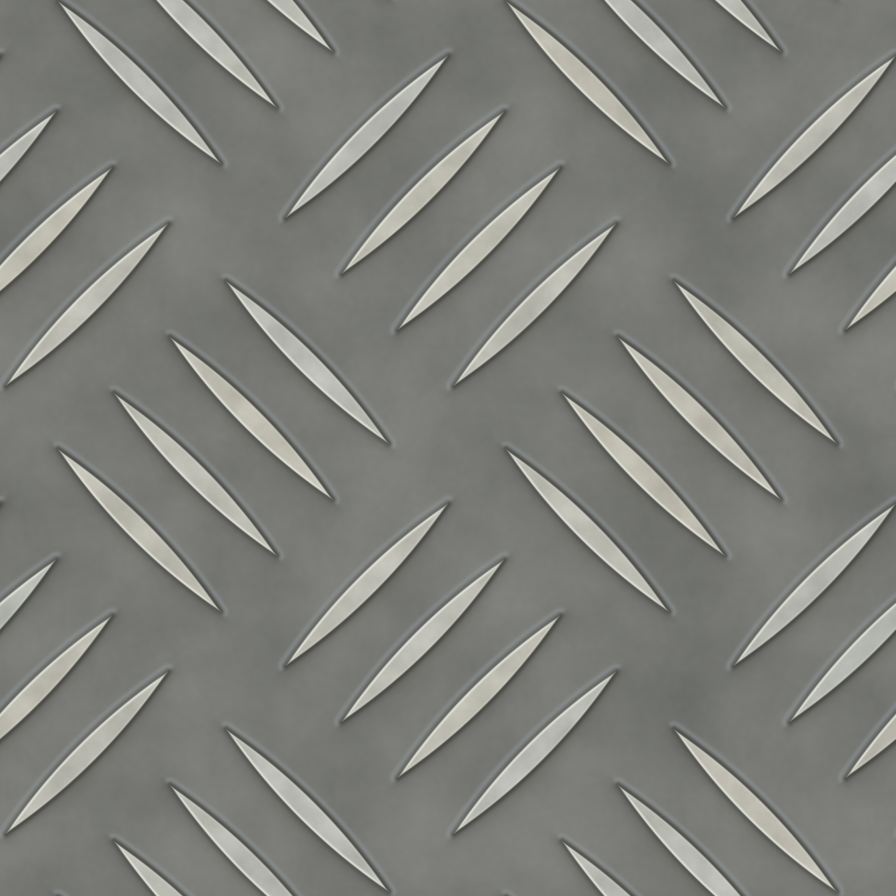
Write a three.js fragment shader that draws this texture.

```glsl
// Steel tread plate: groups of four raised lens-shaped bars, alternating between
// the two diagonals, on dull cloudy metal. The nearest bar of a wrapped cell is
// found by its distance function, then shaded with a bevel, rim light and shadow.

#define CELLS 2.0          // repeats across and down
#define BARS 4             // bars in each group
#define BAR_STEP 0.125     // diagonal offset between bars, in cells
#define HALF_LENGTH 0.256
#define HALF_WIDTH 0.0245
#define RIM 0.009          // width of the lit edge
#define SOFT 0.0035        // edge smoothing
#define CLOUD_SCALE 6.0    // whole number, so the noise wraps
#define CLOUD_DEPTH 0.085

varying vec2 vUv;

const vec3 PLATE = vec3(0.470, 0.475, 0.458);
const vec3 FACE = vec3(0.725, 0.725, 0.690);
const vec3 LIT = vec3(0.890, 0.895, 0.855);
const vec3 DARK = vec3(0.270, 0.270, 0.250);
const vec3 SHEEN = vec3(0.560, 0.590, 0.605);

float hash(vec2 p) {
  vec3 q = fract(p.xyx * vec3(0.1031, 0.1030, 0.0973));
  q += dot(q, q.yzx + 33.33);
  return fract((q.x + q.y) * q.z);
}

// Slope contribution of one lattice corner, wrapped at the period
float corner(vec2 cell, vec2 offset, float period) {
  float angle = 6.2832 * hash(mod(cell, period) + period);
  return dot(vec2(cos(angle), sin(angle)), offset);
}

float gradientNoise(vec2 uv, float period) {
  vec2 p = uv * period;
  vec2 i = floor(p);
  vec2 f = p - i;
  vec2 u = f * f * f * (f * (f * 6.0 - 15.0) + 10.0);
  vec2 e = vec2(1.0, 0.0);
  return mix(
    mix(corner(i, f, period), corner(i + e, f - e, period), u.x),
    mix(corner(i + e.yx, f - e.yx, period), corner(i + e.xx, f - e.xx, period), u.x), u.y);
}

float clouds(vec2 uv, float period) {
  float sum = 0.0;
  float gain = 0.65;
  for (int i = 0; i < 5; i++) {
    sum += gain * gradientNoise(uv, period);
    period *= 2.0;
    gain *= 0.55;
  }
  return sum;
}

// Signed distance to a pointed lens lying along x
float lens(vec2 p) {
  p = abs(p.yx);
  float d = 0.5 * (HALF_LENGTH * HALF_LENGTH - HALF_WIDTH * HALF_WIDTH) / HALF_WIDTH;
  vec3 h = HALF_LENGTH * p.x < d * (p.y - HALF_LENGTH)
    ? vec3(0.0, HALF_LENGTH, 0.0) : vec3(-d, 0.0, d + HALF_WIDTH);
  return length(p - h.xy) - h.z;
}

void main() {
  vec2 p = vUv * CELLS;

  // Nearest bar: lean is 1 for rising bars and -1 for falling ones
  float dist = 1.0;
  float across = 0.0;
  float lean = 1.0;
  float seed = 0.0;
  for (int g = 0; g < 2; g++) {
    float s = g == 0 ? 1.0 : -1.0;
    vec2 first = g == 0 ? vec2(0.819, 0.695) : vec2(0.686, 0.191);
    for (int i = 0; i < BARS; i++) {
      vec2 q = p - first - float(i) * BAR_STEP * vec2(s, -1.0);
      vec2 cell = floor(q + 0.5);
      q -= cell;
      vec2 local = vec2(q.x + s * q.y, s * q.y - q.x) * 0.70711;
      float d = lens(local);
      if (d < dist) {
        dist = d;
        across = local.y;
        lean = s;
        seed = hash(mod(cell, CELLS) + vec2(float(i) * 5.0, s * 3.0 + 9.0));
      }
    }
  }
  float left = smoothstep(-0.007, 0.007, across);
  float upper = lean > 0.0 ? left : 1.0 - left;

  // Cloudy plate with cool dark patches and a fine grain
  float cloud = clouds(vUv, CLOUD_SCALE);
  float grain = gradientNoise(vUv, 120.0);
  vec3 color = PLATE + cloud * CLOUD_DEPTH * vec3(1.03, 1.0, 0.93) + 0.008 * grain;

  // Cast shadow below, cool sheen above, dark crease round the foot
  float outside = max(dist, 0.0);
  color = mix(color, DARK, 0.55 * (1.0 - upper) * exp(-outside / 0.013));
  color = mix(color, SHEEN, 0.5 * upper * exp(-pow((outside - 0.012) / 0.006, 2.0)));
  color = mix(color, DARK, mix(0.85, 0.40, left) * exp(-pow(outside / 0.007, 2.0)));

  // Worn face, tinted a little differently on each bar
  float wear = clouds(vUv.yx, CLOUD_SCALE * 3.0);
  vec3 face = FACE + 0.11 * wear + (seed - 0.5) * vec3(0.035, 0.015, -0.015);
  float rim = smoothstep(-RIM, -0.25 * RIM, dist);
  face = mix(face, LIT, rim * mix(0.25, 0.95, left));
  face = mix(face, DARK, 0.45 * (1.0 - left) * smoothstep(-0.004, 0.001, dist));
  color = mix(color, face, 1.0 - smoothstep(-SOFT, SOFT * 0.5, dist));

  gl_FragColor = vec4(color, 1.0);
}
```
